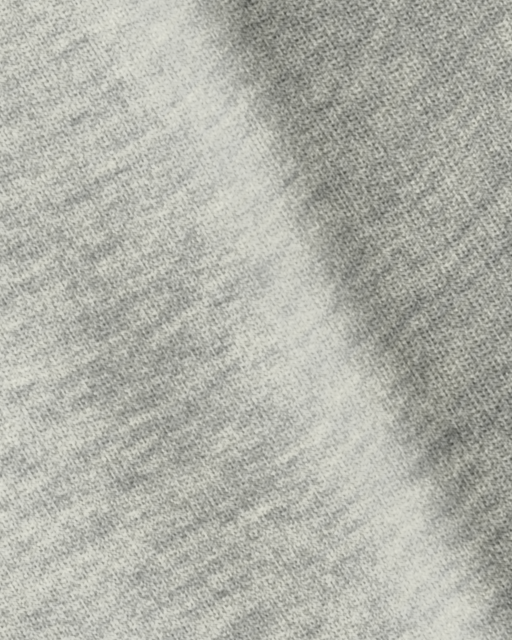
A WebGL 2 fragment shader for this texture:

```glsl
#version 300 es
precision highp float;

uniform vec2 u_resolution;
out vec4 fragColor;

const float TAU = 6.28319;

// Cloth
const float COURSE_ANGLE = 0.56;              // direction of the knit rows
const vec2 STITCH_SIZE = vec2(0.0074, 0.0078);
const float STITCH_GROWTH = 0.2;              // wider stitches beyond the fold
const float WALE_WAVE = 0.13;
const float LOOP_CONTRAST = 0.025;
const float GROOVE_CONTRAST = 0.16;
const vec2 GRAIN_SCALE = vec2(370.0, 190.0);  // finer across the wales
const float GRAIN_CONTRAST = 0.22;
const vec2 STREAK_SCALE = vec2(17.0, 56.0);
const float STREAK_CONTRAST = 0.22;
const float FLECK_CONTRAST = 0.08;
const float STREAK_BEND = 0.30;               // steeper streaks across the fold
const float BEND_START = -0.14;

// Light
const float BASE_LIGHT = 0.757;
const float RIDGE_LIGHT = 0.045;
const float SHADOW_DEPTH = 0.135;
const float FAR_SIDE_DROP = 0.075;
const float TROUGH_DEPTH = 0.08;
const float HIGHLIGHT_KNEE = 0.80;
const vec3 TINT = vec3(-0.004, 0.0, -0.033);

// Fold line: top position and sideways drift per unit of height
const float FOLD_TOP = 0.325;
const float FOLD_DRIFT = 0.46;

float hash(vec2 p) {
    return fract(sin(dot(p, vec2(127.1, 311.7))) * 43758.5);
}

float noise(vec2 p) {
    vec2 cell = floor(p);
    vec2 f = fract(p);
    f = f * f * (3.0 - 2.0 * f);
    float low = mix(hash(cell), hash(cell + vec2(1, 0)), f.x);
    float high = mix(hash(cell + vec2(0, 1)), hash(cell + vec2(1, 1)), f.x);
    return mix(low, high, f.y);
}

float fbm(vec2 p) {
    float sum = 0.0;
    float weight = 0.5;
    for (int i = 0; i < 3; i++) {
        sum += weight * noise(p);
        p = p * 2.03 + 17.3;
        weight *= 0.5;
    }
    return sum / 0.875;
}

float bump(float x, float width) {
    return exp(-x * x / (width * width));
}

// Zero below the origin, linear above it, with a rounded corner
float softRamp(float x) {
    return 0.5 * (x + sqrt(x * x + 0.01));
}

// Signed distance across the fold, positive on the shaded side
float foldDistance(vec2 p) {
    float line = FOLD_TOP + FOLD_DRIFT * (1.0 - p.y);
    float wobble = 0.02 * (noise(p * 4.0 + 3.0) - 0.5);
    return (p.x - line + wobble) * inversesqrt(1.0 + FOLD_DRIFT * FOLD_DRIFT);
}

float foldLight(vec2 p, float d) {
    float light = BASE_LIGHT + RIDGE_LIGHT * bump(d + 0.08, 0.08);
    float shade = smoothstep(-0.06, 0.06, d);
    float fade = exp(-max(d - 0.04, 0.0) / 0.13);
    light -= shade * (FAR_SIDE_DROP + SHADOW_DEPTH * fade);
    float lower = 1.0 - smoothstep(0.4, 0.95, p.y);
    light -= TROUGH_DEPTH * bump(d + 0.32, 0.14) * lower;
    return light + 0.06 * (noise(p * 5.0 + 9.0) - 0.5);
}

// Wavy wales: dark grooves broken into short strokes by each loop
float knit(vec2 q) {
    float across = q.x + WALE_WAVE * sin(TAU * q.y);
    float groove = 0.5 + 0.5 * cos(TAU * across);
    float stroke = groove * (0.6 + 0.4 * cos(TAU * (q.y + 0.3 * q.x)));
    return LOOP_CONTRAST * sin(TAU * q.y) - GROOVE_CONTRAST * (stroke - 0.3);
}

void main() {
    vec2 p = gl_FragCoord.xy / u_resolution.y;
    float d = foldDistance(p);
    float ridge = bump(d + 0.07, 0.08);
    float farSide = smoothstep(0.0, 0.12, d);

    // Cloth axes: x along the rows, y along the wales
    float c = cos(COURSE_ANGLE);
    float s = sin(COURSE_ANGLE);
    vec2 cloth = vec2(c * p.x + s * p.y, c * p.y - s * p.x);
    vec2 sway = vec2(noise(p * 6.0), noise(p * 6.0 + 31.0)) - 0.5;
    vec2 stitch = cloth + 0.010 * sway;
    stitch.x -= STITCH_GROWTH * softRamp(d);
    stitch /= STITCH_SIZE;

    // Heather fibres drawn out along the rows
    vec2 fibre = cloth + 0.015 * sway;
    fibre.y -= STREAK_BEND * softRamp(d - BEND_START);
    float streak = fbm(fibre * STREAK_SCALE + 5.0) - 0.5;
    float fleck = noise(fibre * vec2(75.0, 180.0) + 41.0) - 0.5;
    float grain = noise(cloth * GRAIN_SCALE + 73.0) - 0.5;

    float relief = mix(0.85, 1.15, farSide) * knit(stitch);
    relief += GRAIN_CONTRAST * grain + FLECK_CONTRAST * fleck;
    relief += STREAK_CONTRAST * mix(1.0, 0.8, farSide) * streak;

    float light = foldLight(p, d) + relief * (1.0 - 0.35 * ridge);
    light -= 0.5 * max(light - HIGHLIGHT_KNEE, 0.0);

    // Pale fibres lean slightly warm
    vec3 warmth = vec3(0.015, 0.01, -0.02) * streak;
    fragColor = vec4(clamp(vec3(light) + TINT + warmth, 0.0, 1.0), 1.0);
}
```
